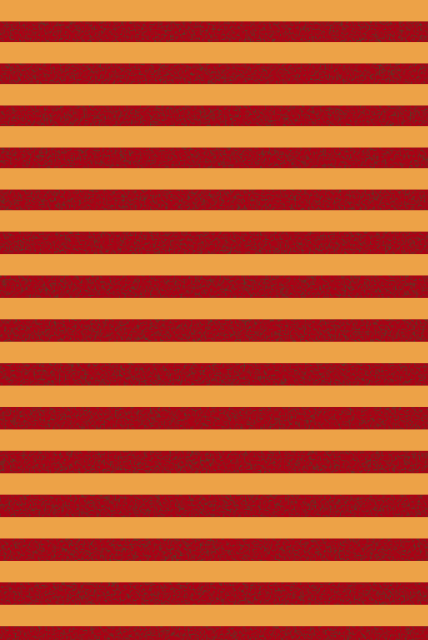
This pattern is drawn by a WebGL 1 fragment shader. Its source:

```glsl
precision highp float;

uniform vec2 u_resolution;

const vec3 ORANGE = vec3(0.93, 0.635, 0.28);
const vec3 RED = vec3(0.675, 0.0, 0.08);
const vec3 BROWN = vec3(0.36, 0.22, 0.15);

const float BAND_HEIGHT = 0.0334;
const float UPPER_PITCH = 0.0657;
const float LOWER_PITCH = 0.0685;
const float UPPER_BANDS = 5.0;
const float GRAIN_CELLS = 512.0;

float hash(vec2 cell) {
  vec3 q = fract(cell.xyx * vec3(0.1031, 0.1030, 0.0973));
  q += dot(q, q.yzx + 33.33);
  return fract((q.x + q.y) * q.z);
}

float valueNoise(vec2 p) {
  vec2 cell = floor(p);
  vec2 f = fract(p);
  f = f * f * (3.0 - 2.0 * f);
  float low = mix(hash(cell), hash(cell + vec2(1.0, 0.0)), f.x);
  float high = mix(hash(cell + vec2(0.0, 1.0)), hash(cell + 1.0), f.x);
  return mix(low, high, f.y);
}

// Distance below the top edge of the current repeat; spacing widens lower down
float repeatOffset(float depth) {
  float split = UPPER_BANDS * UPPER_PITCH;
  return depth < split ? mod(depth, UPPER_PITCH)
                       : mod(depth - split, LOWER_PITCH);
}

float bandMask(float depth, float pixel) {
  float pitch = depth < UPPER_BANDS * UPPER_PITCH ? UPPER_PITCH : LOWER_PITCH;
  float offset = repeatOffset(depth);
  // Signed distance to the nearest band, including the next one below
  float outside = min(max(offset - BAND_HEIGHT, -offset), pitch - offset);
  return clamp(0.5 - outside / pixel, 0.0, 1.0);
}

// Red cloth flecked with brown grain
vec3 speckledRed(vec2 p) {
  float grain = valueNoise(p * GRAIN_CELLS - 0.5);
  return mix(RED, BROWN, pow(grain, 2.5));
}

void main() {
  vec2 p = gl_FragCoord.xy / u_resolution.y;
  float band = bandMask(1.0 - p.y, 1.0 / u_resolution.y);
  gl_FragColor = vec4(mix(speckledRed(p), ORANGE, band), 1.0);
}
```
